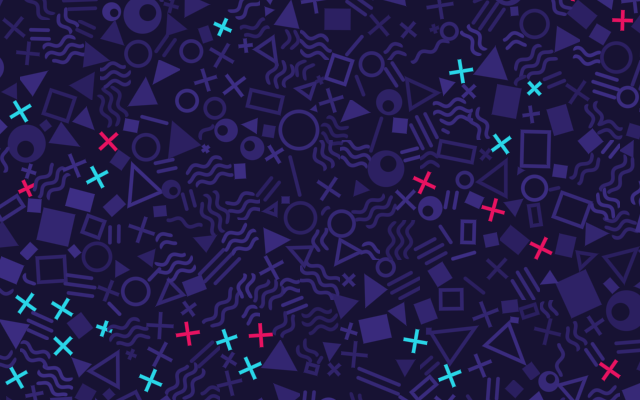
Reproduce this pattern procedurally as a Shadertoy shader.

```glsl
// Scattered flat geometric shapes in indigo on dark violet, with pink and cyan crosses.
#define PITCH 0.1        // grid cell, as a share of canvas height
#define JITTER 0.6       // scatter of shape centres, in cells
#define STROKE 0.046     // half width of lines, in cells
#define ROW_GAP 0.22     // spacing of parallel lines, in cells
#define ACCENT_SHARE 0.15
#define GROUND vec3(0.09, 0.07, 0.20)
#define INDIGO_DIM vec3(0.165, 0.12, 0.37)
#define INDIGO_LIT vec3(0.24, 0.18, 0.52)
#define PINK vec3(0.91, 0.07, 0.38)
#define CYAN vec3(0.16, 0.84, 0.91)

vec4 hash4(vec2 p) {
    vec4 q = fract(p.xyxy * vec4(0.1031, 0.1030, 0.0973, 0.1099));
    q += dot(q, q.wzxy + 33.33);
    return fract((q.xxyz + q.yzzw) * q.zywx);
}

vec2 direction(float a) { return vec2(cos(a), sin(a)); }

// Centre (xy) and relative size (z) of the shape in a cell
vec3 site(vec2 cell) {
    vec4 h = hash4(cell);
    float weight = h.w < ACCENT_SHARE ? 0.75 : mix(0.65, 1.5, h.z);
    return vec3(cell + 0.5 + JITTER * (h.xy - 0.5), weight);
}

// Largest circle that stays clear of all neighbouring circles
float siteRadius(vec2 cell, vec3 s) {
    float r = 0.8;
    for (int j = -1; j <= 1; j++)
    for (int i = -1; i <= 1; i++) {
        if (i == 0 && j == 0) continue;
        vec3 n = site(cell + vec2(i, j));
        r = min(r, distance(s.xy, n.xy) * s.z / (s.z + n.z));
    }
    return r;
}

// Triangle with its corners on a circle
float triangle(vec2 q, float r, float v) {
    float a = mix(0.85, 1.2, v), b = mix(0.9, 1.2, fract(v * 7.3)), c = 3.14159 - a - b;
    float d = dot(q, direction(a)) - r * cos(a);
    d = max(d, dot(q, direction(2.0 * a + b)) - r * cos(b));
    return max(d, dot(q, direction(-c)) - r * cos(c));
}

float box(vec2 q, float r, float angle) {
    vec2 d = abs(q) - r * direction(angle);
    return max(d.x, d.y);
}

float cross2(vec2 q, float r) {
    q = abs(q);
    return max(max(q.x, q.y) - r, min(q.x, q.y) - STROKE);
}

// Stack of parallel lines, straight or wavy
float lines(vec2 q, float r, float v, float amp) {
    float freq = 11.5, phase = freq * q.x + 6.3 * v;
    q.y += amp * sin(phase);
    float rows = min(1.0 + floor(3.0 * sqrt(v)), max(1.0, floor(2.2 * r / ROW_GAP)));
    float mid = 0.5 * (rows - 1.0);
    float row = clamp(round(q.y / ROW_GAP + mid), 0.0, rows - 1.0) - mid;
    float slope = amp * freq * cos(phase);
    float y = (q.y - row * ROW_GAP) / sqrt(1.0 + slope * slope);
    float x = abs(q.x + 0.12 * r * row) - r * (1.2 - 0.2 * abs(row)) + STROKE;
    return length(vec2(max(x, 0.0), y)) - STROKE;
}

float outline(float d) { return abs(d + STROKE) - STROKE; }

// Kinds 0 to 4 also serve as small fillers
float motif(vec2 q, float r, int kind, float v) {
    if (kind == 0) return triangle(q, 1.15 * r, v);
    if (kind == 1) return box(q, 1.08 * r, mix(0.6, 0.82, v));
    if (kind == 2) return cross2(q, min(r, 0.34));
    if (kind == 3) return lines(q, r, v, 0.0);
    if (kind <= 5) return lines(q, 1.05 * r, v, 0.065);
    if (kind == 6) {
        vec2 pupil = 0.28 * r * direction(6.3 * v);
        return max(length(q) - 0.95 * r, 0.42 * r - length(q - pupil));
    }
    if (kind == 7) return outline(length(q) - 0.92 * r);
    if (kind == 8) return outline(triangle(q, 1.22 * r, v));
    return outline(box(q, 1.1 * r, mix(0.45, 0.8, v)));
}

void mainImage(out vec4 fragColor, in vec2 fragCoord) {
    float unit = iResolution.y * PITCH, soft = 0.8 / unit;
    vec2 p = fragCoord / unit + 40.0;
    vec2 corner = round(p);
    vec3 color = GROUND;
    vec3 circles[16];

    // Main shapes, one per cell
    for (int k = 0; k < 16; k++) {
        vec2 cell = corner + vec2(k % 4, k / 4) - 2.0;
        vec3 s = site(cell);
        float r = siteRadius(cell, s);
        vec4 h = hash4(cell + 171.0);
        bool accent = hash4(cell).w < ACCENT_SHARE;
        if (accent) r = min(r, 0.3);
        circles[k] = vec3(s.xy, r);
        vec2 axis = direction(6.2832 * h.x);
        vec2 q = mat2(axis.x, -axis.y, axis.y, axis.x) * (p - s.xy);
        float d = motif(q, r, accent ? 2 : int(h.y * 10.0), h.z);
        vec3 tint = accent ? (h.w < 0.5 ? PINK : CYAN) : mix(INDIGO_DIM, INDIGO_LIT, h.w);
        color = mix(color, tint, smoothstep(soft, -soft, d));
    }

    // Roomiest spot near the cell corner
    vec3 gap = vec3(0.0);
    for (int k = 0; k < 25; k++) {
        vec2 offset = 0.14 * (vec2(k % 5, k / 5) - 2.0);
        float room = 0.5 - max(abs(offset.x), abs(offset.y));
        for (int i = 0; i < 16; i++)
            room = min(room, distance(corner + offset, circles[i].xy) - circles[i].z);
        if (room > gap.z) gap = vec3(corner + offset, room);
    }

    // Small filler shape in that spot
    if (gap.z > 0.08) {
        vec4 h = hash4(corner + 517.0);
        vec2 axis = direction(6.2832 * h.x);
        vec2 q = mat2(axis.x, -axis.y, axis.y, axis.x) * (p - gap.xy);
        float d = motif(q, gap.z, int(h.y * 5.0), h.z);
        color = mix(color, mix(INDIGO_DIM, INDIGO_LIT, h.w), smoothstep(soft, -soft, d));
    }
    fragColor = vec4(color, 1.0);
}
```
